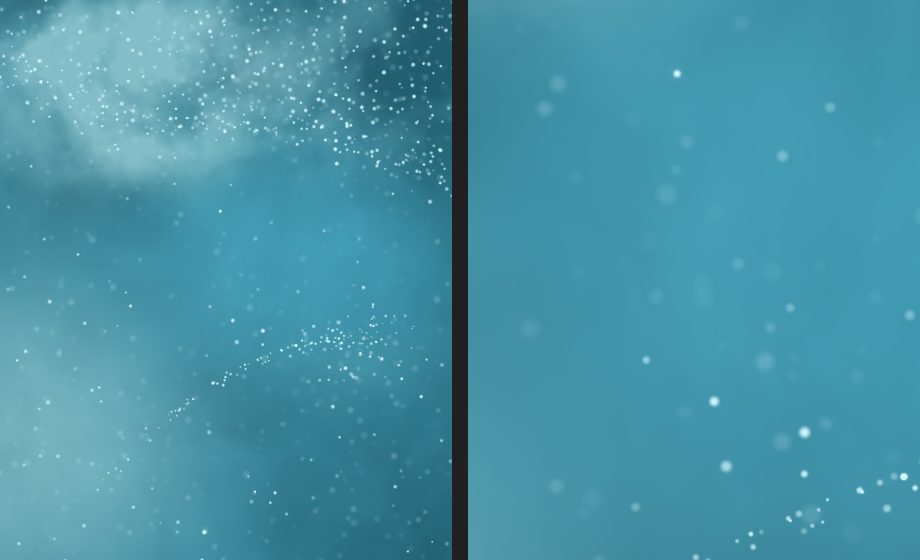
Left: the whole. Right: its middle third, enlarged.
Write a Shadertoy shader that draws this background.

```glsl
// Underwater-like teal haze with pale drifting mist and glowing dust.
// Soft blobs and warped fractal noise form the haze; jittered grids of
// dots are thinned by a density field that follows two curved streams.

vec3 hash3(vec3 p) {
    p = fract(p * vec3(0.1031, 0.1030, 0.0973));
    p += dot(p, p.yxz + 33.33);
    return fract((p.xxy + p.yxx) * p.zyx);
}

float noise(vec2 p) {
    vec2 i = floor(p), f = fract(p);
    f = f * f * (3.0 - 2.0 * f);
    float a = hash3(vec3(i, 7.0)).x;
    float b = hash3(vec3(i + vec2(1, 0), 7.0)).x;
    float c = hash3(vec3(i + vec2(0, 1), 7.0)).x;
    float d = hash3(vec3(i + vec2(1, 1), 7.0)).x;
    return mix(mix(a, b, f.x), mix(c, d, f.x), f.y);
}

float fbm(vec2 p) {
    float sum = 0.0, amp = 0.5;
    for (int i = 0; i < 5; i++) {
        sum += amp * noise(p);
        p = mat2(1.6, 1.2, -1.2, 1.6) * p + 11.3;
        amp *= 0.48;
    }
    return sum / 0.94;
}

// Gaussian spot with separate horizontal and vertical radii
float blob(vec2 p, vec2 centre, vec2 radius) {
    vec2 q = (p - centre) / radius;
    return exp(-dot(q, q));
}

// Height above the lower edge of the upper dust cloud
float aboveCloudEdge(vec2 p) {
    float bend = max(p.x - 0.4, 0.0);
    return p.y - (0.765 + 0.12 * exp(-8.0 * p.x) - 0.65 * bend * bend);
}

// Height above the arched lower stream
float aboveStream(vec2 p) {
    float x = 0.66 - p.x;
    return p.y - 0.40 + 1.15 * x * x;
}

float dustDensity(vec2 p) {
    float edge = aboveCloudEdge(p);
    float cloud = smoothstep(-0.05, 0.035, edge) * mix(0.24, 0.48, smoothstep(0.25, 0.6, p.x));
    float rim = 0.25 * exp(-pow((edge - 0.015) / 0.03, 2.0));
    float swarm = 0.42 * blob(p, vec2(0.64, 0.345), vec2(0.11, 0.05));
    return 0.04 + cloud + rim + swarm;
}

float streamDensity(vec2 p) {
    float width = 0.005 + 0.03 * smoothstep(0.5, 0.75, p.x) + 0.012 * smoothstep(0.38, 0.15, p.x);
    float core = exp(-pow(aboveStream(p) / width, 2.0));
    float reach = smoothstep(0.1, 0.48, p.x) * (1.0 - smoothstep(0.55, 0.78, p.x));
    float rim = exp(-pow((aboveCloudEdge(p) - 0.01) / 0.035, 2.0));
    return 0.75 * core * reach + 0.1 * rim;
}

// One dot in a grid cell: kind 0 is sharp dust, 1 soft bokeh, 2 fine stream
float dots(vec2 p, float cell, vec2 radii, int kind, float seed) {
    float turn = 0.3 + seed * 0.7;
    mat2 rot = mat2(cos(turn), sin(turn), -sin(turn), cos(turn));
    vec2 q = rot * p / cell + 40.0 + seed * 3.7;
    vec2 id = floor(q);
    vec3 place = hash3(vec3(id, seed + 1.0));
    vec3 look = hash3(vec3(id, seed + 31.0));
    float radius = mix(radii.x, radii.y, look.x);
    vec2 offset = mix(vec2(0.23), vec2(0.77), place.xy);
    vec2 centre = (id + offset - 40.0 - seed * 3.7) * cell * rot;
    float density = dustDensity(centre);
    if (kind == 1) density = 0.2 + 0.8 * density;
    if (kind == 2) density = streamDensity(centre);
    float d = length(q - id - offset) * cell;
    float pixel = 1.0 / iResolution.y;
    float disc = 1.0 - smoothstep(radius * 0.2, radius + pixel * 0.7, d);
    float strength = kind == 1 ? mix(0.04, 0.22, look.y * look.y) : mix(0.25, 1.0, look.y);
    return step(place.z, density) * disc * strength;
}

void mainImage(out vec4 fragColor, in vec2 fragCoord) {
    vec2 p = fragCoord / iResolution.y;
    p.x += 0.5 * (0.8086 - iResolution.x / iResolution.y);

    // Noise at three scales, gently warped
    vec2 warp = vec2(noise(p * 6.0 + 3.0), noise(p * 6.0 + 19.0)) - 0.5;
    float broad = fbm(p * 4.0 + warp * 0.4 + 5.0) - 0.5;
    float wisps = fbm(p * 8.0 + warp * 0.7 + 23.0) - 0.5;
    float puffs = fbm(p * 17.0 + warp + 51.0) - 0.5;
    float top = smoothstep(0.62, 0.8, p.y);

    // Water: bright middle, dark upper right, sides and lower corner
    float light = 0.52 + 0.5 * blob(p, vec2(0.49, 0.54), vec2(0.27, 0.21));
    light -= 0.48 * blob(p, vec2(0.72, 0.9), vec2(0.3, 0.2));
    light -= 0.22 * blob(p, vec2(0.44, 0.85), vec2(0.07, 0.06));
    light -= 0.48 * blob(p, vec2(0.84, 0.0), vec2(0.25, 0.2));
    light -= 0.25 * blob(p, vec2(0.83, 0.52), vec2(0.1, 0.2));
    light -= 0.22 * blob(p, vec2(0.46, 0.28), vec2(0.14, 0.08));
    light -= 0.3 * blob(p, vec2(0.14, 0.66), vec2(0.15, 0.08));
    light -= 0.5 * blob(p, vec2(0.0, 1.0), vec2(0.16, 0.06));
    light += 0.5 * broad + (0.25 + 0.35 * top) * wisps + 0.2 * puffs;
    vec3 color = mix(vec3(0.135, 0.385, 0.455), vec3(0.25, 0.6, 0.695), clamp(light, -0.1, 1.05));

    // Pale mist: smooth at lower left, billowing at upper left
    float low = 0.92 * blob(p, vec2(0.0, 0.2), vec2(0.3, 0.28));
    float high = 0.8 * blob(p, vec2(0.27, 0.89), vec2(0.25, 0.16));
    high += 0.55 * blob(p, vec2(0.28, 0.73), vec2(0.12, 0.06));
    high += 0.5 * blob(p, vec2(0.02, 0.79), vec2(0.16, 0.12));
    float mist = low * (1.0 + 0.5 * broad + 0.3 * wisps);
    mist += high * clamp(0.88 + 1.3 * wisps + 0.9 * puffs + 0.4 * broad, 0.1, 1.4);
    mist += top * max(0.08 + 0.6 * wisps + 0.3 * puffs, 0.0);
    mist += 0.12 * blob(p, vec2(0.63, 0.35), vec2(0.14, 0.06));
    color = mix(color, vec3(0.54, 0.76, 0.795), clamp(mist, 0.0, 0.92));

    // Bokeh, dust and stream layers
    float glow = 0.0;
    for (int i = 0; i < 3; i++) {
        float s = float(i);
        glow += dots(p, 0.033 + 0.005 * s, vec2(0.004, 0.0085), 1, s);
        glow += dots(p, 0.024 + 0.003 * s, vec2(0.0018, 0.0047), 0, s + 4.0);
        glow += dots(p, 0.010 + 0.002 * s, vec2(0.001, 0.003), 2, s + 8.0);
    }
    color = mix(color, vec3(0.82, 0.97, 1.0), min(glow, 1.0));
    fragColor = vec4(color, 1.0);
}
```
